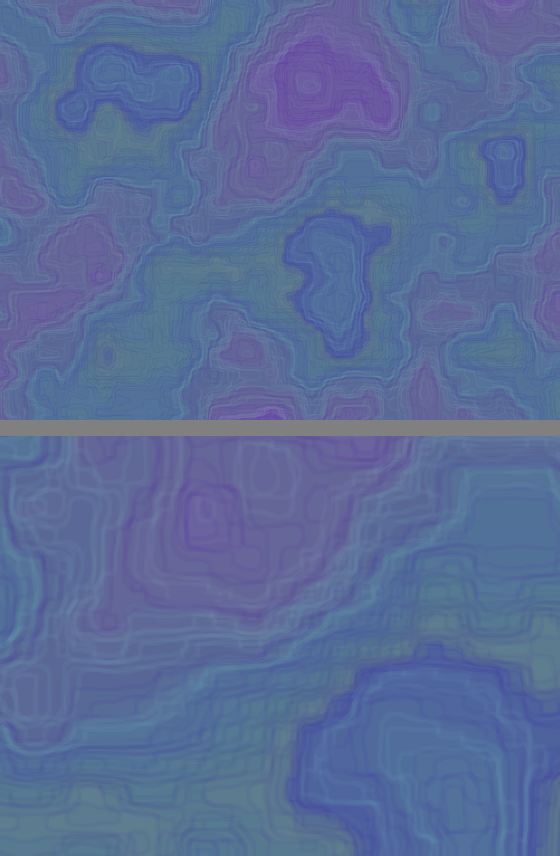
Top: the whole. Bottom: its middle third, enlarged.
Reproduce this background procedurally as a Shadertoy shader.

```glsl
#define CELLS 44.0        // lattice cells per canvas height
#define LEVELS 42.0       // contour levels per unit of terrain height
#define LAYERS 3          // translucent terraces laid over each other
#define LINE_WIDTH 0.0026
#define LINE_STRENGTH 0.075
#define BAND_TINT 0.035
#define ROUGHNESS 0.42
#define TAU 6.2831853

float hash(vec2 p) {
    return fract(sin(dot(p, vec2(127.1, 311.7))) * 43758.5453);
}

float valueNoise(vec2 p) {
    vec2 i = floor(p), f = fract(p);
    f = f * f * (3.0 - 2.0 * f);
    return mix(mix(hash(i), hash(i + vec2(1, 0)), f.x),
               mix(hash(i + vec2(0, 1)), hash(i + vec2(1, 1)), f.x), f.y);
}

// Crossed slanted waves give the large basins, noise breaks them up
float terrain(vec2 p) {
    float ridge = -cos(TAU * 1.25 * (p.y - 0.75 * p.x - 0.2));
    float cross_ = cos(TAU * (p.x + 0.75 * p.y - 1.72) / 0.75);
    float h = 0.5 + 0.105 * ridge + 0.06 * cross_;
    float amp = ROUGHNESS, freq = 5.0;
    for (int i = 0; i < 3; i++) {
        h += amp * (valueNoise(p * freq + 17.3 * float(i)) - 0.5);
        amp *= 0.5;
        freq *= 2.1;
    }
    return h;
}

// Terrain sampled at lattice corners, so contours run in rounded steps
float steppedTerrain(vec2 p, vec2 offset) {
    vec2 q = p * CELLS + offset;
    vec2 i = floor(q), f = smoothstep(0.1, 0.9, fract(q));
    vec2 a = (i - offset) / CELLS, b = (i + 1.0 - offset) / CELLS;
    return mix(mix(terrain(a), terrain(vec2(b.x, a.y)), f.x),
               mix(terrain(vec2(a.x, b.y)), terrain(b), f.x), f.y);
}

vec3 palette(float h) {
    vec3 c = vec3(0.42, 0.36, 0.63);                                  // violet
    c = mix(c, vec3(0.392, 0.395, 0.595), smoothstep(0.24, 0.34, h)); // mauve
    c = mix(c, vec3(0.350, 0.410, 0.590), smoothstep(0.35, 0.43, h)); // slate
    c = mix(c, vec3(0.325, 0.450, 0.600), smoothstep(0.44, 0.51, h)); // blue
    c = mix(c, vec3(0.335, 0.485, 0.570), smoothstep(0.53, 0.59, h)); // teal
    c = mix(c, vec3(0.365, 0.490, 0.560), smoothstep(0.60, 0.65, h)); // grey teal
    c = mix(c, vec3(0.305, 0.385, 0.615), smoothstep(0.66, 0.69, h)); // indigo
    return mix(c, vec3(0.320, 0.445, 0.610), smoothstep(0.73, 0.79, h));
}

vec3 bandColor(float band) {
    float tint = hash(vec2(band, 3.7)) - 0.5;
    return palette(band / LEVELS) + BAND_TINT * tint * vec3(0.5, 1.0, 0.2);
}

vec3 terrace(vec2 p, float id) {
    vec2 offset = vec2(hash(vec2(id, 1.0)), hash(vec2(id, 2.0)));
    float level = steppedTerrain(p, offset) * LEVELS + id / float(LAYERS);
    float slope = max(fwidth(level), 1e-4);

    // Flat bands with smoothed borders
    float nearest = floor(level + 0.5);
    float d = (level - nearest) / slope;
    vec3 col = mix(bandColor(nearest - 1.0), bandColor(nearest),
                   smoothstep(-0.7, 0.7, d));

    // Thin contour, pale or dark by level
    float width = max(LINE_WIDTH * iResolution.y, 1.0);
    float line = 1.0 - smoothstep(0.3 * width, width, abs(d));
    vec3 ink = hash(vec2(nearest, 8.1)) > 0.5 ? vec3(0.4, 1.0, 0.5)
                                            : vec3(-0.3, -0.9, 0.1);
    return col + LINE_STRENGTH * line * ink;
}

void mainImage(out vec4 fragColor, in vec2 fragCoord) {
    vec2 p = fragCoord / iResolution.y;
    vec3 col = vec3(0.0);
    for (int i = 0; i < LAYERS; i++) {
        col += terrace(p, float(i));
    }
    fragColor = vec4(col / float(LAYERS), 1.0);
}
```
